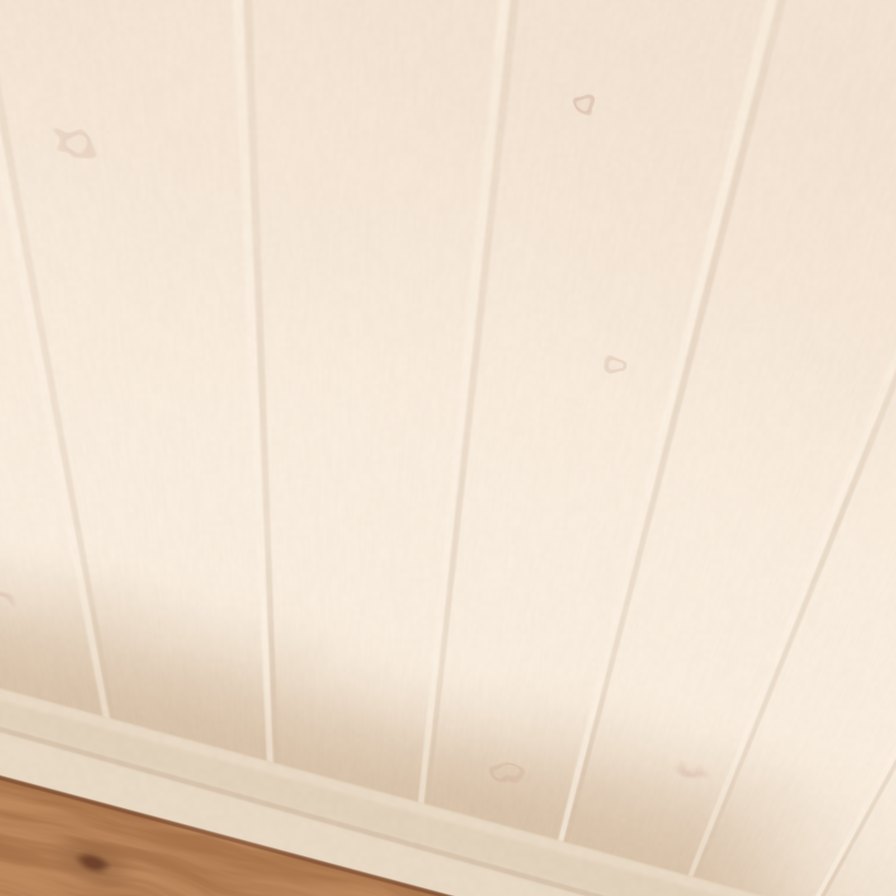
Write a WebGL 1 fragment shader that draws this texture.

```glsl
precision mediump float;
// Pale painted wall planks seen at a slant, above a skirting board and a wood floor.
// Planks repeat in a perspective coordinate that converges on a point below the
// canvas; faint knots are hashed per plank cell, and shading is soft gradients.
uniform vec2 u_resolution;

const vec2 VANISH = vec2(0.3516, -1.031);
const float PLANK = 0.298;        // plank width along the top edge
const float FIRST_SEAM = 0.2695;  // seam position along the top edge
const float KNOT_ROW = 0.24;      // height of one knot cell

const vec3 WALL = vec3(0.972, 0.925, 0.868);
const vec3 WALL_TOP = vec3(0.950, 0.886, 0.820);
const vec3 WALL_SHADE = vec3(0.850, 0.762, 0.665);
const vec3 SEAM_LIGHT = vec3(0.980, 0.940, 0.885);
const vec3 SEAM_DARK = vec3(0.830, 0.745, 0.655);
const vec3 KNOT_TINT = vec3(0.800, 0.655, 0.570);
const vec3 SKIRTING = vec3(0.885, 0.818, 0.730);
const vec3 SKIRTING_LOW = vec3(0.910, 0.850, 0.770);
const vec3 FLOOR_DARK = vec3(0.660, 0.450, 0.290);
const vec3 FLOOR_LIGHT = vec3(0.745, 0.535, 0.365);
const vec3 FLOOR_KNOT = vec3(0.400, 0.230, 0.150);

float hash(vec2 p) {
  return fract(sin(dot(p, vec2(12.9898, 78.233))) * 43758.5453);
}

float noise(vec2 p) {
  vec2 i = floor(p);
  vec2 f = fract(p);
  f = f * f * (3.0 - 2.0 * f);
  return mix(mix(hash(i), hash(i + vec2(1.0, 0.0)), f.x),
             mix(hash(i + vec2(0.0, 1.0)), hash(i + vec2(1.0, 1.0)), f.x), f.y);
}

float fbm(vec2 p) {
  float sum = 0.0;
  float amp = 0.5;
  for (int i = 0; i < 4; i++) {
    sum += amp * noise(p);
    p = p * 2.03 + 7.1;
    amp *= 0.5;
  }
  return sum;
}

// Soft stripe of the given half width around d = 0.
float stripe(float d, float halfWidth) {
  return 1.0 - smoothstep(0.25 * halfWidth, halfWidth, abs(d));
}

// Height above a sloping line.
float above(vec2 p, float start, float slope) {
  return p.y - start + slope * p.x;
}

// Faint smear or ring in a hashed spot of one plank cell.
float wallKnot(vec2 p, float across, float plank, float scale) {
  float row = floor(p.y / KNOT_ROW);
  vec2 id = vec2(plank, row);
  float present = step(0.45, hash(id + 3.7));
  vec2 center = vec2(mix(0.25, 0.75, hash(id + 11.3)), mix(0.25, 0.75, hash(id + 23.9)));
  vec2 q = vec2((across - center.x) * PLANK * scale, p.y - (row + center.y) * KNOT_ROW);
  q += 0.012 * (vec2(noise(p * 65.0), noise(p * 65.0 + 31.0)) - 0.5);
  q.y += 0.3 * q.x;
  float size = mix(0.012, 0.024, hash(id + 41.1));
  float r = length(q * vec2(1.0, 1.5)) / size;
  float ring = stripe(r - 0.75, 0.28) + 0.2 * (1.0 - smoothstep(0.5, 0.9, r));
  float smear = 1.0 - smoothstep(0.1, 1.0, length(q * vec2(0.9, 2.6)) / size);
  float shape = mix(smear, ring, step(0.6, hash(id + 57.0)));
  return present * shape * mix(0.18, 0.42, hash(id + 73.0));
}

vec3 wallColor(vec2 p, float height) {
  // Perspective plank coordinate
  float scale = (p.y - VANISH.y) / (1.0 - VANISH.y);
  float u = (VANISH.x + (p.x - VANISH.x) / scale - FIRST_SEAM) / PLANK;
  float plank = floor(u);
  float seam = floor(u + 0.5);
  float d = (u - seam) * PLANK * scale;

  // Light falling off to the top and towards the skirting
  float cloud = fbm(p * 4.0) - 0.47;
  vec3 col = mix(WALL, WALL_TOP, smoothstep(0.5, 1.15, p.y + 0.2 * p.x + 0.2 * cloud));
  float shade = 1.0 - smoothstep(-0.01, 0.19, height + 0.06 * cloud);
  float glow = 1.0 - smoothstep(0.02, 0.24, distance(p, vec2(1.0, 0.03)));
  col = mix(col, WALL_SHADE, shade * (1.0 - 0.75 * glow));
  col = mix(col, KNOT_TINT, wallKnot(p, u - plank, plank, scale));

  // Rounded seam: lit bevel on the left, thin shadow on the right
  float wear = mix(0.7, 1.1, noise(vec2(seam * 9.0, p.y * 7.0)));
  col = mix(col, SEAM_LIGHT, 0.65 * wear * stripe(d + 0.004 * scale, 0.010 * scale));
  col = mix(col, SEAM_DARK, mix(0.5, 0.25, p.y) * wear * stripe(d - 0.007 * scale, 0.008 * scale));

  // Fine paint grain along the planks
  float grain = noise(vec2(u * 70.0, p.y * 60.0)) + noise(p * 190.0) - 1.0;
  return col + 0.009 * grain;
}

vec3 skirtingColor(vec2 p, float height, float groove) {
  vec3 col = mix(SKIRTING_LOW, SKIRTING, smoothstep(-0.01, 0.01, groove));
  col = mix(col, SEAM_LIGHT, 0.25 * stripe(height + 0.007, 0.010));
  col = mix(col, SEAM_DARK, 0.75 * stripe(groove, 0.005));
  return col + 0.012 * (noise(p * 150.0) - 0.5);
}

vec3 floorColor(vec2 p, float depth) {
  vec2 q = vec2(p.x, depth);
  float fibre = fbm(vec2(q.x * 7.0, q.y * 65.0 + 2.0 * noise(q * 12.0)));
  vec3 col = mix(FLOOR_DARK, FLOOR_LIGHT, smoothstep(0.2, 0.75, fibre));
  float r = length((q - vec2(0.104, 0.070)) * vec2(1.0, 1.8)) + 0.012 * (fibre - 0.5);
  col = mix(col, FLOOR_DARK * 0.86, 0.6 * (1.0 - smoothstep(0.01, 0.06, r)));
  return mix(col, FLOOR_KNOT, 0.85 * (1.0 - smoothstep(0.006, 0.024, r)));
}

void main() {
  vec2 p = gl_FragCoord.xy / u_resolution;
  float soft = 0.0015 + 0.5 / u_resolution.y;
  float wallEdge = above(p, 0.232, 0.272);
  float groove = above(p, 0.186, 0.280);
  float floorEdge = above(p, 0.134, 0.266);

  vec3 col = mix(skirtingColor(p, wallEdge, groove), wallColor(p, wallEdge),
                 smoothstep(-soft, soft, wallEdge));
  col = mix(floorColor(p, -floorEdge), col, smoothstep(-soft, soft, floorEdge));
  col = mix(col, FLOOR_KNOT, 0.5 * stripe(floorEdge + 0.002, 0.004));
  gl_FragColor = vec4(col, 1.0);
}
```
